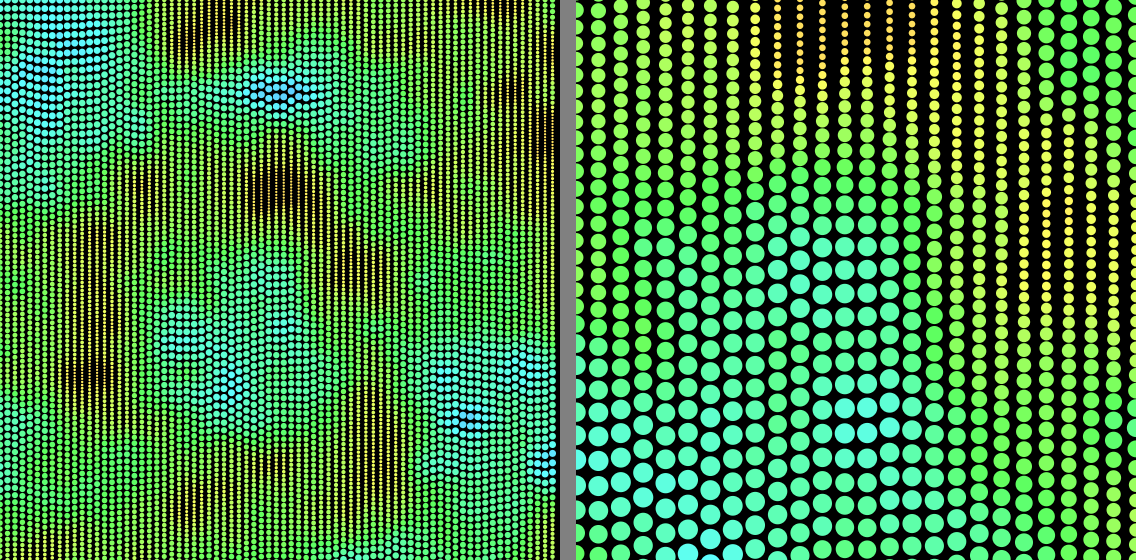
Left: the whole. Right: its middle third, enlarged.
This pattern is drawn by a Shadertoy shader. Its source:

```glsl
const float COLUMNS = 75.0;
const float NOISE_CELLS = 6.0;
const int MAX_DOTS = 200;
const vec3 BACKGROUND = vec3(0.0);

float hash21(vec2 p) {
    vec3 q = fract(vec3(p.xyx) * 0.1031);
    q += dot(q, q.yzx + 33.33);
    return fract((q.x + q.y) * q.z);
}

float valueNoise(vec2 p) {
    vec2 cell = floor(p);
    vec2 f = fract(p);
    f = f * f * (3.0 - 2.0 * f);
    float low = mix(hash21(cell), hash21(cell + vec2(1.0, 0.0)), f.x);
    float high = mix(hash21(cell + vec2(0.0, 1.0)), hash21(cell + 1.0), f.x);
    return mix(low, high, f.y);
}

float fractalNoise(vec2 p) {
    float sum = 0.0;
    float weight = 0.5;
    for (int octave = 0; octave < 4; octave++) {
        sum += weight * valueNoise(p);
        p = p * 2.0 + 17.0;
        weight *= 0.5;
    }
    return sum / 0.9375;
}

// Growth level of a dot: 0 is small and dense, 1 is large and sparse
float growthAt(vec2 center, float cells) {
    float n = fractalNoise(center * cells + 11.0);
    return clamp(0.41 + 1.35 * (n - 0.5), 0.0, 1.0);
}

float dotRadius(float growth, float pitch) {
    return pitch * mix(0.147, 0.472, 1.0 - pow(1.0 - growth, 2.1));
}

float dotSpacing(float growth, float pitch) {
    return pitch * mix(0.4, 1.4, growth);
}

vec3 hsv(float hue, float saturation, float value) {
    vec3 rgb = clamp(abs(mod(hue * 6.0 + vec3(0.0, 4.0, 2.0), 6.0) - 3.0) - 1.0, 0.0, 1.0);
    return value * mix(vec3(1.0), rgb, saturation);
}

// Yellow through green and cyan to blue
vec3 dotColor(float growth) {
    return hsv(mix(0.135, 0.59, growth), 0.63, 1.0);
}

float discCoverage(vec2 offset, float radius, float pixel) {
    return clamp(0.5 - (length(offset) - radius) / pixel, 0.0, 1.0);
}

// Stack dots down one column, each spaced by its own growth
vec3 dotColumn(vec2 p, float columnX, float pitch, float pixel) {
    vec3 color = BACKGROUND;
    vec2 center = vec2(columnX, 0.0);
    for (int i = 0; i < MAX_DOTS; i++) {
        if (center.y > p.y + pitch) break;
        float growth = growthAt(center, NOISE_CELLS);
        float coverage = discCoverage(p - center, dotRadius(growth, pitch), pixel);
        color = mix(color, dotColor(growth), coverage);
        center.y += dotSpacing(growth, pitch);
    }
    return color;
}

void mainImage(out vec4 fragColor, in vec2 fragCoord) {
    vec2 p = fragCoord / iResolution.xy;
    p.y = 1.0 - p.y;
    float pitch = 1.0 / COLUMNS;
    float pixel = 1.0 / iResolution.y;

    // Columns sit on multiples of the pitch; the right edge stays empty
    float column = floor(p.x / pitch + 0.5);
    vec3 color = BACKGROUND;
    if (column < COLUMNS) {
        color = dotColumn(p, column * pitch, pitch, pixel);
    }
    fragColor = vec4(color, 1.0);
}
```
